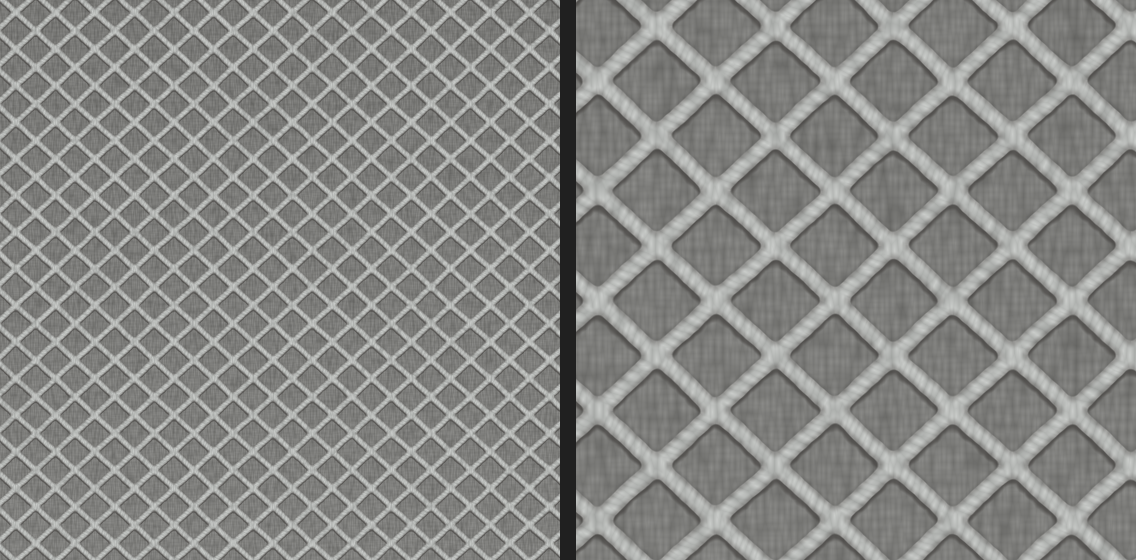
Left, the full canvas; right, a detail of the centre.
A Shadertoy shader for this pattern:

```glsl
const vec2 REPEATS = vec2(14.17, 15.3);      // diamonds across and down
const vec2 FIRST_CROSSING = vec2(0.0286, 0.978);
const float HALF_WIDTH = 0.0050;
const vec3 GROUND = vec3(0.475, 0.475, 0.465);
const vec3 SHADOW = vec3(0.29, 0.28, 0.27);
const vec3 CORD_EDGE = vec3(0.57, 0.57, 0.56);
const vec3 CORD_LIGHT = vec3(0.715, 0.725, 0.715);

vec2 hash2(vec2 cell) {
    vec3 h = fract(cell.xyx * vec3(0.1031, 0.1030, 0.0973));
    h += dot(h, h.yzx + 33.33);
    return fract((h.xx + h.yz) * h.zy);
}

// Distance to the nearest scattered point; stretch p to obtain fibres
float cellular(vec2 p) {
    vec2 cell = floor(p), f = fract(p);
    float nearest = 2.0;
    for (int y = -1; y <= 1; y++)
    for (int x = -1; x <= 1; x++) {
        vec2 offset = vec2(x, y);
        vec2 toPoint = offset + hash2(cell + offset) - f;
        nearest = min(nearest, dot(toPoint, toPoint));
    }
    return sqrt(nearest);
}

float smoothMin(float a, float b, float k) {
    float h = max(k - abs(a - b), 0.0) / k;
    return min(a, b) - h * h * k * 0.25;
}

// Signed offsets to the nearest falling and rising cords
vec2 cordOffsets(vec2 p, vec2 repeats) {
    vec2 q = (p - FIRST_CROSSING) * repeats;
    vec2 diagonal = vec2(q.x + q.y, q.x - q.y);
    return (diagonal - round(diagonal)) / length(repeats);
}

// Crossings swell slightly, rounding the diamond corners
float latticeDistance(vec2 p, vec2 repeats) {
    vec2 d = abs(cordOffsets(p, repeats));
    return smoothMin(d.x, d.y, 0.0045);
}

// Thread wander from layered sines
vec2 wander(vec2 p) {
    return 0.00035 * vec2(sin(p.y * 97.0 + 2.0 * sin(p.x * 41.0)),
                          sin(p.x * 113.0 + 2.0 * sin(p.y * 53.0)));
}

float coverage(float d, float halfWidth, float soft) {
    return 1.0 - smoothstep(halfWidth - soft, halfWidth + soft, d);
}

// Woven cloth: long vertical fibres over faint horizontal ones
vec3 cloth(vec2 p, vec3 base) {
    float warp = 0.47 - cellular(p * vec2(290.0, 48.0));
    float weft = 0.47 - cellular(p * vec2(40.0, 230.0) + 17.0);
    float streak = sin(p.x * 61.0 + 3.0 * sin(p.y * 9.0)) * sin(p.x * 173.0);
    return base + 0.10 * warp + 0.05 * weft + 0.006 * streak;
}

// Stitches lie across each cord and stand upright at the crossings
float stitches(vec2 p, vec2 offsets, vec2 repeats) {
    vec2 normal = normalize(repeats);
    bool falling = abs(offsets.x) < abs(offsets.y);
    if (!falling) normal.y = -normal.y;
    float along = dot(p, vec2(normal.y, -normal.x));
    float across = falling ? offsets.x : offsets.y;
    float slanted = cellular(vec2(along * 240.0 + across * 90.0, across * 90.0 + 9.0));
    float upright = cellular(p * vec2(270.0, 75.0));
    float crossing = 1.0 - smoothstep(0.004, 0.008, max(abs(offsets.x), abs(offsets.y)));
    return 0.47 - mix(slanted, upright, crossing);
}

void mainImage(out vec4 fragColor, in vec2 fragCoord) {
    vec2 uv = fragCoord / iResolution.y;
    float soft = 0.9 / iResolution.y;
    vec2 p = uv + wander(uv);

    // Cloth, a touch darker toward the top
    vec3 color = cloth(uv, GROUND + 0.025 * (0.5 - uv.y));

    // Ragged shadow beneath the cords, with a faint crease all round
    float ragged = 0.0016 * (cellular(uv * 130.0) - 0.45);
    float below = latticeDistance(p + vec2(0.0005, 0.0030), REPEATS) + ragged;
    float d = latticeDistance(p, REPEATS);
    color = mix(color, SHADOW, 0.68 * coverage(below, HALF_WIDTH, 0.0013));
    color *= 1.0 - 0.10 * coverage(d, HALF_WIDTH + 0.0010, 0.0015);

    // Raised cord
    float thread = stitches(p, cordOffsets(p, REPEATS), REPEATS);
    float dome = 1.0 - smoothstep(0.25, 1.0, d / HALF_WIDTH);
    vec3 cord = mix(CORD_EDGE, CORD_LIGHT, dome) + 0.16 * thread;
    color = mix(color, cord, coverage(d + 0.3 * ragged, HALF_WIDTH, soft));

    fragColor = vec4(clamp(color, 0.0, 1.0), 1.0);
}
```
